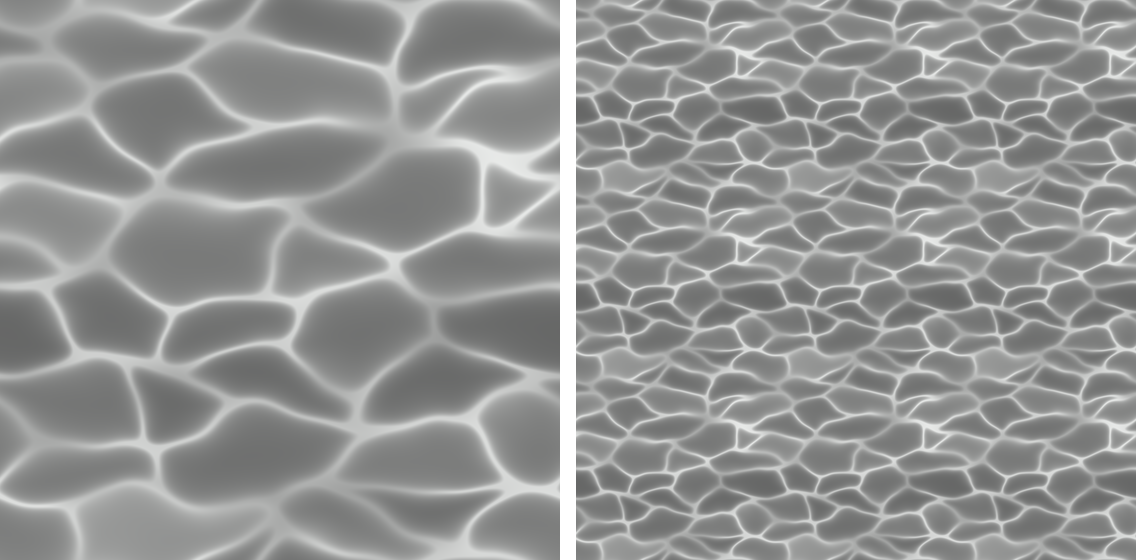
Left, the tile; right, the same tile 3 across and 3 down.
This texture is drawn by a WebGL 2 fragment shader. Its source:

```glsl
#version 300 es
precision highp float;
// Grey water caustics: wide, rounded cells parted by soft, bright, wavy ridges.
// A weighted Voronoi diagram on a wrapping grid is bent by wrapping gradient
// noise; the distance to the cell borders drives a narrow crest and a wide glow.

#define GRID vec2(4.0, 8.0)     // cells across and up, rows must be even
#define JITTER 0.85             // scatter of the cell centres
#define SIZE_SPREAD 0.22        // difference between small and large cells
#define WARP 0.055              // bending of the ridges
#define FILLET 0.009            // rounding where ridges meet
#define CREST_WIDTH 0.0058
#define CREST_LIGHT 0.24
#define GLOW_WIDTH 0.020
#define GLOW_LIGHT 0.125
#define DARK 0.390
#define MID 0.478
#define TINT vec3(0.996, 1.004, 0.998)

uniform vec2 u_resolution;
out vec4 outColor;

// Three random values in 0..1 from an integer lattice point.
vec3 hash3(ivec2 cell, int seed) {
  uvec3 v = uvec3(ivec3(cell, seed)) * 1664525u + 1013904223u;
  v.x += v.y * v.z; v.y += v.z * v.x; v.z += v.x * v.y;
  v ^= v >> 16u;
  v.x += v.y * v.z; v.y += v.z * v.x; v.z += v.x * v.y;
  return vec3(v >> 8u) / 16777216.0;
}

ivec2 wrap(vec2 cell, vec2 period) {
  return ivec2(mod(cell + 0.5, period));
}

float cornerSlope(vec2 cell, vec2 offset, vec2 period, int seed) {
  float angle = 6.28319 * hash3(wrap(cell, period), seed).x;
  return dot(vec2(cos(angle), sin(angle)), offset);
}

// Gradient noise that repeats over the unit square.
float noise(vec2 uv, vec2 period, int seed) {
  vec2 p = uv * period, i = floor(p), f = p - i;
  vec2 u = f * f * f * (f * (f * 6.0 - 15.0) + 10.0);
  vec2 X = vec2(1.0, 0.0), Y = vec2(0.0, 1.0);
  float low = mix(cornerSlope(i, f, period, seed),
                  cornerSlope(i + X, f - X, period, seed), u.x);
  float high = mix(cornerSlope(i + Y, f - Y, period, seed),
                   cornerSlope(i + 1.0, f - 1.0, period, seed), u.x);
  return mix(low, high, u.y);
}

// Centre (xy), size weight (z) and shade (w) of the site in a grid cell.
vec4 site(vec2 cell) {
  ivec2 id = wrap(cell, GRID);
  vec3 h = hash3(id, 7);
  float shade = hash3(id, 19).y;
  float brick = 0.5 * float(id.y & 1) - 0.25;
  vec2 centre = cell + 0.5 + JITTER * (h.xy - 0.5) + vec2(brick, 0.0);
  return vec4(centre, SIZE_SPREAD * h.z,
              mix(DARK, MID, sqrt(shade)) + 0.11 * pow(shade, 8.0));
}

float power(vec2 p, vec4 s) {
  vec2 r = p - s.xy;
  return dot(r, r) - s.z;
}

// Returns the rounded distance to the nearest border and the blended shade.
vec2 cells(vec2 uv) {
  vec2 p = uv * GRID, base = floor(p);
  vec4 nearest = vec4(0.0);
  float least = 1e5, shade = 0.0, total = 0.0;
  for (int y = -2; y <= 2; y++)
  for (int x = -2; x <= 2; x++) {
    vec4 s = site(base + vec2(x, y));
    float q = power(p, s), weight = exp(-9.0 * q);
    shade += weight * s.w;
    total += weight;
    if (q < least) { least = q; nearest = s; }
  }
  float closeness = 0.0;
  for (int y = -2; y <= 2; y++)
  for (int x = -2; x <= 2; x++) {
    vec4 s = site(base + vec2(x, y));
    float span = length((s.xy - nearest.xy) * GRID);
    if (span > 1e-3) {
      float border = (power(p, s) - least) / (2.0 * span);
      closeness += exp(-border / FILLET);
    }
  }
  float d = -FILLET * log(max(closeness, 1e-20));
  return vec2(max(d, 0.0), shade / total);
}

void main() {
  vec2 uv = gl_FragCoord.xy / u_resolution;

  // Bend the plane with a broad and a fine wave.
  vec2 broad = vec2(noise(uv, vec2(4.0, 6.0), 1), noise(uv, vec2(5.0, 5.0), 2));
  vec2 fine = vec2(noise(uv, vec2(9.0, 13.0), 3), noise(uv, vec2(10.0, 12.0), 4));
  vec2 cell = cells(uv + WARP * broad + 0.25 * WARP * fine);
  float d = cell.x;

  // Ridges run from thin and bright to wide and faint.
  float focus = smoothstep(-0.38, 0.25, noise(uv, vec2(4.0, 6.0), 5));
  float width = CREST_WIDTH * mix(2.2, 1.0, focus);
  float crest = CREST_LIGHT * mix(0.3, 1.12, focus) / (1.0 + d * d / (width * width));
  float glow = GLOW_LIGHT * exp(-(sqrt(d * d + 1e-5) - 0.003) / GLOW_WIDTH);

  float haze = 0.035 * noise(uv, vec2(3.0, 7.0), 6);
  outColor = vec4(TINT * (cell.y + haze + crest + glow), 1.0);
}
```
